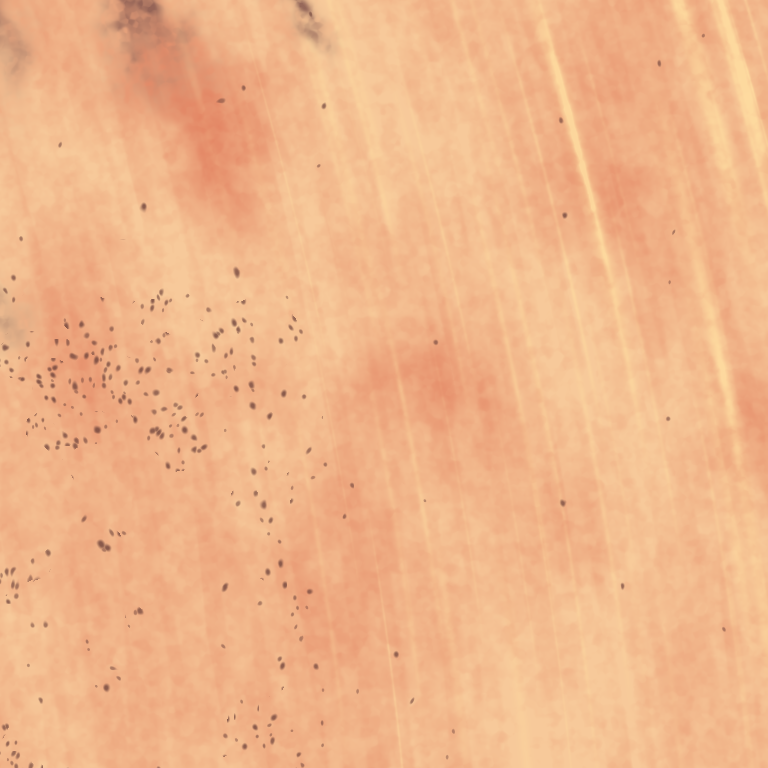
A Shadertoy shader for this texture:

```glsl
const vec3 CORAL  = vec3(0.89, 0.52, 0.39);
const vec3 PEACH  = vec3(0.96, 0.76, 0.58);
const vec3 CREAM  = vec3(1.00, 0.87, 0.63);
const vec3 VIOLET = vec3(0.52, 0.34, 0.31);
const vec3 UMBER  = vec3(0.43, 0.26, 0.23);

vec2 hash2(vec2 p) {
    vec3 q = fract(p.xyx * vec3(0.1031, 0.1030, 0.0973));
    q += dot(q, q.yzx + 33.33);
    return fract((q.xx + q.yz) * q.zy);
}

// Smooth cellular noise: cell values blended by distance, centred on zero
float cellNoise(vec2 p) {
    vec2 cell = floor(p);
    float total = 0.0, weights = 0.0;
    for (int j = -1; j <= 1; j++)
    for (int i = -1; i <= 1; i++) {
        vec2 id = cell + vec2(i, j);
        vec2 away = id + hash2(id) - p;
        float weight = exp(-6.0 * dot(away, away));
        total += weight * hash2(id + 57.0).x;
        weights += weight;
    }
    return total / weights - 0.5;
}

float clouds(vec2 p, int octaves) {
    float sum = 0.0, amplitude = 1.0;
    for (int i = 0; i < octaves; i++) {
        sum += amplitude * cellNoise(p);
        p = mat2(1.6, 1.2, -1.2, 1.6) * p + 17.3;
        amplitude *= 0.55;
    }
    return sum;
}

// Soft elliptical patch
float patchAt(vec2 p, vec2 centre, vec2 radius) {
    vec2 d = (p - centre) / radius;
    return exp(-dot(d, d));
}

// Tapered streak around a centre, with half width and half length
float streak(vec2 p, vec2 centre, float width, float reach) {
    float along = abs(p.y - centre.y) / reach;
    float across = (p.x - centre.x) / width;
    return exp(-across * across) * (1.0 - smoothstep(0.3, 1.0, along));
}

float streakLayer(vec2 p, float count, float width, float seed) {
    float column = floor(p.x * count), sum = 0.0;
    for (int i = -1; i <= 1; i++)
    for (int k = 0; k < 2; k++) {
        vec2 id = vec2(column + float(i), seed + float(k));
        vec2 place = hash2(id), shape = hash2(id + 31.0);
        vec2 centre = vec2((id.x + place.x) / count, place.y);
        sum += shape.x * streak(p, centre, width * (0.5 + shape.y), 0.12 + 0.25 * shape.x);
    }
    return sum;
}

// Small dots, one per cell, kept with the given probability
float specks(vec2 p, float density) {
    vec2 cell = floor(p);
    float cover = 0.0;
    for (int j = -1; j <= 1; j++)
    for (int i = -1; i <= 1; i++) {
        vec2 id = cell + vec2(i, j);
        vec2 look = hash2(id + 91.0);
        float d = length((id + hash2(id) - p) * vec2(1.0, 0.8));
        float dot1 = 1.0 - smoothstep(0.1, 0.25 + 0.3 * look.y, d);
        cover = max(cover, dot1 * step(look.x, density) * (0.5 + 0.5 * look.y));
    }
    return cover;
}

void mainImage(out vec4 fragColor, in vec2 fragCoord) {
    vec2 uv = fragCoord / iResolution.xy;

    // Curved grain: steep at the bottom, leaning left towards the top
    vec2 flow = vec2(uv.x + 0.1 * uv.y + 0.1 * uv.y * uv.y, uv.y);
    vec2 warp = vec2(clouds(uv * 9.0, 4), clouds(uv * 8.0 + 40.0, 4));
    vec2 bent = flow + warp * vec2(0.06, 0.09);

    // Clouds, fibres and mottling
    float mottle = clouds(uv * 75.0, 2);
    float fibre = cellNoise(flow * vec2(75.0, 6.0));
    float tone = 0.84 + 0.42 * clouds(flow * vec2(6.0, 4.0) + 5.0, 5);
    tone += 0.20 * fibre + 0.20 * mottle;

    // Flushed and bleached areas
    tone -= 0.75 * patchAt(bent, vec2(0.43, 0.83), vec2(0.07, 0.12));
    tone -= 0.45 * patchAt(bent, vec2(0.19, 0.60), vec2(0.06, 0.15));
    tone -= 0.40 * patchAt(bent, vec2(0.93, 0.73), vec2(0.06, 0.11));
    tone -= 0.40 * patchAt(bent, vec2(1.07, 0.44), vec2(0.06, 0.12));
    tone -= 0.28 * patchAt(bent, vec2(0.62, 0.50), vec2(0.10, 0.07));
    tone += 0.16 * patchAt(bent, vec2(0.88, 0.10), vec2(0.25, 0.22));
    vec3 colour = mix(CORAL, PEACH, clamp(tone, -0.1, 1.12));

    // Pale streaks, strongest at the upper right
    float light = 0.55 * streakLayer(flow, 13.0, 0.007, 3.0);
    light += 0.40 * streakLayer(flow, 30.0, 0.003, 11.0);
    light *= smoothstep(0.36, 0.54, flow.x);
    for (int i = 0; i < 2; i++)
        light += 0.8 * streak(flow, vec2(1.085 + 0.052 * float(i), 1.0), 0.012, 0.42);
    light *= 0.85 + 0.8 * fibre + 0.4 * mottle;
    colour = mix(colour, CREAM, clamp(light, 0.0, 0.85));

    // Violet stains along the upper left edge
    float stain = patchAt(bent, vec2(0.385, 1.0), vec2(0.045, 0.09));
    stain += 0.8 * patchAt(bent, vec2(0.565, 0.99), vec2(0.016, 0.045));
    stain += 0.5 * patchAt(bent, vec2(0.18, 0.96), vec2(0.03, 0.07));
    stain += 0.3 * patchAt(bent, vec2(0.07, 0.62), vec2(0.05, 0.04));
    colour = mix(colour, VIOLET, clamp(stain * (0.75 + 0.9 * mottle), 0.0, 0.85));

    // Clustered dark specks in the lower left
    float region = (1.0 - smoothstep(0.15, 0.50, uv.x)) * (1.0 - smoothstep(0.50, 0.72, uv.y));
    float cluster = smoothstep(0.0, 0.35, clouds(uv * 10.0 + 70.0, 3));
    float dots = specks(uv * 100.0 + 2.0 * warp, 0.003 + 0.4 * region * cluster);
    colour = mix(colour, UMBER, 0.8 * dots);

    fragColor = vec4(colour, 1.0);
}
```
